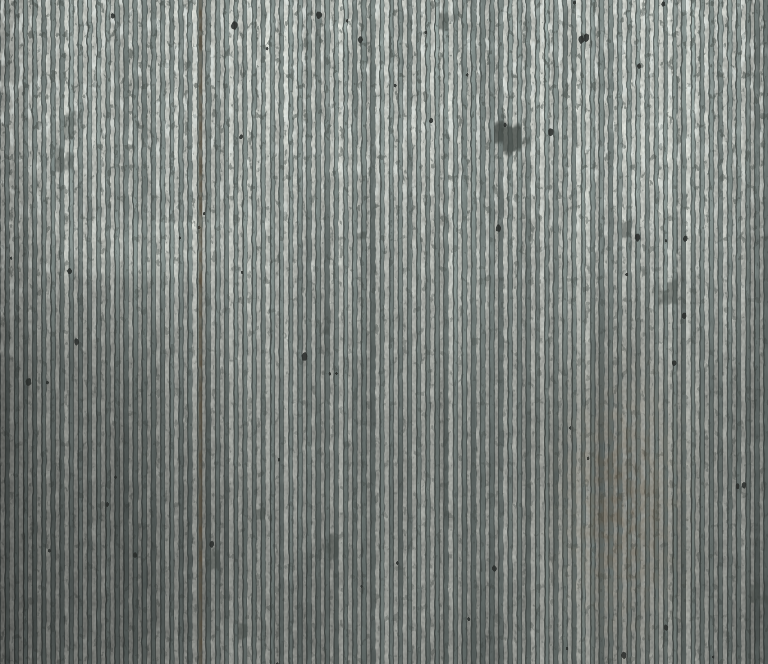
Reproduce this texture procedurally as a Shadertoy shader.

```glsl
// Weathered ribbed metal sheet: fine vertical ribs, each a pale worn land
// beside a darker teal groove with thin shadow lines. Gradient noise adds
// wear, glints and streaks; hashed loops scatter the pits and stains.

const float RIBS = 84.0;          // repeats across the canvas
const float LAND_CENTRE = 0.30;   // positions and widths in rib units
const float LAND_HALF = 0.22;
const float SHADOW_HALF = 0.075;
const float EDGE_WEAR = 0.13;
const float GLINT = 0.55;
const int PITS = 56;
const int STAINS = 12;
const vec3 LAND = vec3(0.635, 0.645, 0.625);
const vec3 GROOVE = vec3(0.435, 0.475, 0.465);
const vec3 SHADOW = vec3(0.235, 0.255, 0.245);
const vec3 GRIME = vec3(0.25, 0.275, 0.26);
const vec3 RUST = vec3(0.34, 0.29, 0.22);
const vec3 SHINE = vec3(0.90, 0.93, 0.92);
const vec3 MAIN_STAIN = vec3(0.663, 0.690, 0.021); // centre and radius
const float SEAM_X = 0.261;

float hash(vec2 p) {
    vec3 q = fract(vec3(p.xyx) * 0.1031);
    q += dot(q, q.yzx + 33.33);
    return fract((q.x + q.y) * q.z);
}

float gradDot(vec2 cell, vec2 offset) {
    float a = 6.2832 * hash(cell);
    return dot(vec2(cos(a), sin(a)), offset);
}

// Gradient noise, roughly -0.7 to 0.7
float noise(vec2 p) {
    vec2 i = floor(p), f = fract(p);
    vec2 w = f * f * f * (f * (f * 6.0 - 15.0) + 10.0);
    vec2 e = vec2(1.0, 0.0);
    return mix(mix(gradDot(i, f), gradDot(i + e, f - e), w.x),
               mix(gradDot(i + e.yx, f - e.yx), gradDot(i + e.xx, f - e.xx), w.x), w.y);
}

float fbm(vec2 p) {
    return noise(p) + 0.5 * noise(p * 2.03 + 17.0) + 0.25 * noise(p * 4.1 + 41.0);
}

// Smooth repeating stripe inside one rib
float stripe(float x, float centre, float halfWidth, float blur) {
    float d = abs(fract(x - centre + 0.5) - 0.5);
    return 1.0 - smoothstep(halfWidth - blur, halfWidth + blur, d);
}

// Soft blob with a rough outline
float blob(vec2 d, float radius, float rough) {
    return 1.0 - smoothstep(0.75, 1.1, length(d) / radius + rough);
}

void mainImage(out vec4 fragColor, in vec2 fragCoord) {
    vec2 uv = fragCoord / iResolution.xy;
    vec2 p = fragCoord / iResolution.x;
    float aspect = iResolution.y / iResolution.x;
    float u = p.x * RIBS;
    float id = floor(u);
    float blur = max(0.5 * RIBS / iResolution.x, 0.03);
    float upper = smoothstep(0.35, 1.0, uv.y);

    // Wear fields: coarse mottling, fine grain, long streaks along ribs
    float mottle = fbm(vec2(u * 0.9, p.y * 55.0));
    float grain = noise(vec2(u * 3.1, p.y * 210.0));
    float streak = noise(vec2(id * 0.73 + 5.3, p.y * 3.0));
    float cloud = fbm(p * vec2(9.0, 4.0) + 3.0);
    float ribTone = hash(vec2(id, 7.0)) - 0.5;

    // Rib profile with ragged land edges
    float ragged = u + EDGE_WEAR * mottle * (0.6 + 0.6 * upper);
    float landHalf = LAND_HALF + 0.08 * ribTone;
    float land = stripe(ragged, LAND_CENTRE, landHalf, blur);
    float shadow = stripe(ragged, LAND_CENTRE + landHalf + 0.06, SHADOW_HALF, blur);
    float lip = stripe(ragged, LAND_CENTRE - landHalf - 0.05, 0.05, blur);

    vec3 groove = GROOVE * (1.0 + 0.24 * streak + 0.14 * ribTone + 0.08 * mottle);
    vec3 top = LAND * (1.0 + 0.16 * mottle + 0.12 * grain + 0.16 * ribTone);
    vec3 col = mix(groove, top, land);
    col = mix(col, SHADOW, 0.85 * shadow * (0.75 + 0.5 * streak));
    col = mix(col, SHADOW, 0.45 * lip);

    // Dark flakes on the lands
    float flake = smoothstep(0.22, 0.5, fbm(vec2(u * 1.3 + 60.0, p.y * 75.0)));
    col = mix(col, GRIME, flake * (0.3 + 0.25 * upper));

    // Broad lighting: bright top, dim left edge and lower left
    float light = mix(0.86, 1.16, smoothstep(0.0, 1.0, uv.y)) + 0.10 * cloud;
    light *= mix(0.80, 1.0, smoothstep(0.0, 0.09, uv.x));
    light *= mix(1.0, 0.90, smoothstep(0.94, 1.0, uv.x));
    light *= 1.0 - 0.20 * exp(-dot((uv - vec2(0.08, 0.2)) * vec2(5.0, 2.6), (uv - vec2(0.08, 0.2)) * vec2(5.0, 2.6)));
    float sheen = smoothstep(0.05, 0.10, uv.x) * (1.0 - smoothstep(0.22, 0.32, uv.x));
    sheen *= smoothstep(0.57, 0.60, uv.y) * (1.0 - smoothstep(0.66, 0.68, uv.y));
    col *= light * (1.0 + 0.10 * sheen);

    // Sparkling glints, stronger toward the top
    float spark = smoothstep(0.0, 0.5, fbm(vec2(u * 1.1 + 31.0, p.y * 38.0)));
    col = mix(col, SHINE, GLINT * spark * (0.12 + 0.88 * upper) * max(land, 0.3) * (1.0 - shadow));

    // Stains step from rib to rib
    vec2 q = vec2((id + 0.5) / RIBS, p.y + 0.014 * (hash(vec2(id, 3.0)) - 0.5));
    float stain = blob(q - MAIN_STAIN.xy, MAIN_STAIN.z, 0.25 * mottle);
    for (int i = 0; i < STAINS; i++) {
        float k = float(i);
        vec2 c = vec2(hash(vec2(k, 11.3)), hash(vec2(k, 23.7)) * aspect);
        float r = mix(0.006, 0.013, hash(vec2(k, 31.1)));
        stain = max(stain, 0.6 * blob((q - c) * vec2(1.0, 0.7), r, 0.4 * mottle));
    }
    col = mix(col, GRIME, 0.75 * stain);

    // Small dark pits
    float pit = 0.0;
    for (int i = 0; i < PITS; i++) {
        float k = float(i);
        vec2 c = vec2(hash(vec2(k, 51.9)), hash(vec2(k, 67.3)) * aspect);
        float r = mix(0.0015, 0.0042, pow(hash(vec2(k, 83.1)), 2.0));
        pit = max(pit, blob((p - c) * vec2(1.0, 0.7), r, 0.3 * grain));
    }
    col = mix(col, SHADOW * 0.65, 0.85 * pit);

    // Rusty seam and faint warm bloom at lower right
    float seam = 1.0 - smoothstep(0.0012, 0.0035, abs(p.x - SEAM_X));
    col = mix(col, RUST, seam * (0.55 + 0.4 * mottle));
    float bloom = exp(-dot((uv - vec2(0.81, 0.24)) * vec2(14.0, 6.0), (uv - vec2(0.81, 0.24)) * vec2(14.0, 6.0)));
    col = mix(col, RUST, bloom * clamp(0.25 + 0.5 * mottle, 0.0, 0.5));

    fragColor = vec4(clamp(col, 0.0, 1.0), 1.0);
}
```
